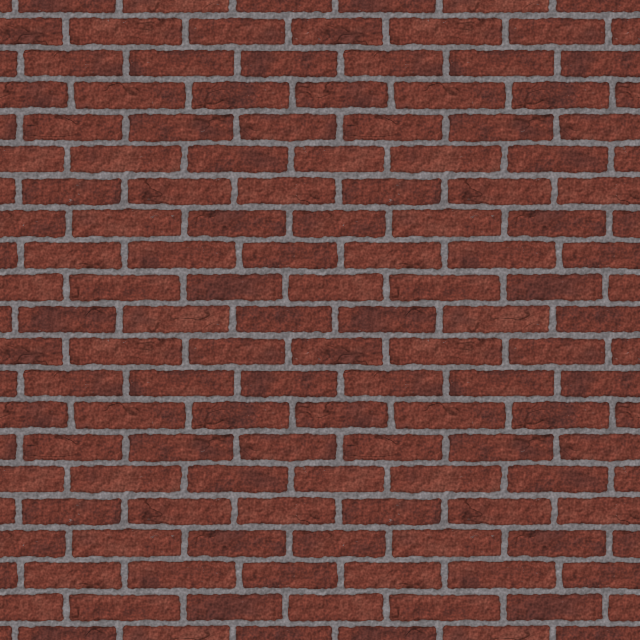
Give the GLSL for this texture, as a Shadertoy shader.

```glsl
const float TILES = 2.0;              // tile repeats across and down
const float ROWS = 10.0;              // courses per tile, three bricks each
const float ROW_SHIFT = 0.52;         // height of the first bed joint, in rows
const vec3 EVEN_JOINTS = vec3(0.216, 0.583, 0.906);
const vec3 ODD_JOINTS = vec3(0.057, 0.385, 0.735);
const float JOINT_JITTER = 0.018;
const vec2 HALF_MORTAR = vec2(0.0105, 0.0092);
const float CORNER = 0.008;
const float EDGE_WEAR = 0.0045;

const vec3 BRICK = vec3(0.43, 0.22, 0.18);
const vec3 BRICK_LIGHT = vec3(0.51, 0.30, 0.25);
const vec3 BRICK_DARK = vec3(0.32, 0.19, 0.175);
const vec3 MORTAR = vec3(0.43, 0.41, 0.41);
const vec3 MORTAR_LIGHT = vec3(0.53, 0.51, 0.52);
const vec3 MORTAR_SHADOW = vec3(0.29, 0.25, 0.24);
const vec3 BLOOM = vec3(0.47, 0.42, 0.42);

vec2 hash2(vec2 c) {
    vec3 q = fract(c.xyx * vec3(0.1031, 0.1030, 0.0973));
    q += dot(q, q.yzx + 33.33);
    return fract((q.xx + q.yz) * q.zy);
}

float gradientAt(vec2 cell, vec2 offset, vec2 period) {
    float angle = 6.2832 * hash2(mod(cell, period) + 7.0).x;
    return dot(vec2(cos(angle), sin(angle)), offset);
}

// Gradient noise that wraps once per tile, about -1 to 1
float noise(vec2 p, vec2 period) {
    p *= period;
    vec2 c = floor(p), f = p - c;
    vec2 u = f * f * f * (f * (f * 6.0 - 15.0) + 10.0);
    vec2 e = vec2(1.0, 0.0);
    float low = mix(gradientAt(c, f, period), gradientAt(c + e, f - e, period), u.x);
    float high = mix(gradientAt(c + e.yx, f - e.yx, period),
                     gradientAt(c + 1.0, f - 1.0, period), u.x);
    return 1.4 * mix(low, high, u.y);
}

float fbm(vec2 p, vec2 period) {
    float sum = 0.0, gain = 0.6;
    for (int i = 0; i < 3; i++) {
        sum += gain * noise(p, period);
        p += vec2(0.137, 0.271);
        period *= 2.0;
        gain *= 0.55;
    }
    return sum;
}

// Signed distance to the brick (negative inside); also its id and height in the row
float brickDistance(vec2 p, out vec2 id, out float y) {
    float rowPos = p.y * ROWS - ROW_SHIFT;
    float row = mod(floor(rowPos), ROWS);
    y = (fract(rowPos) - 0.5) / ROWS;

    vec3 joints = mod(row, 2.0) < 0.5 ? EVEN_JOINTS : ODD_JOINTS;
    float x = fract(p.x), side = 1.0, column = 0.0;
    float rowJitter = hash2(vec2(row, 31.0)).x - 0.5;
    for (int i = 0; i < 3; i++) {
        float ownJitter = hash2(vec2(row, float(i) + 50.0)).y - 0.5;
        float joint = joints[i] + JOINT_JITTER * (rowJitter + 0.6 * ownJitter);
        side = min(side, abs(fract(x - joint + 0.5) - 0.5));
        column += step(joint, x);
    }
    id = vec2(mod(column, 3.0), row);

    vec2 vary = hash2(id + 90.0) - 0.5;
    float top = 0.5 / ROWS - abs(y + 0.003 * vary.x);
    vec2 q = HALF_MORTAR + vec2(0.0, 0.002 * vary.y) - vec2(side, top) + CORNER;
    return length(max(q, 0.0)) + min(max(q.x, q.y), 0.0) - CORNER;
}

void mainImage(out vec4 fragColor, in vec2 fragCoord) {
    vec2 p = fragCoord / iResolution.xy * TILES;
    float pixel = TILES / iResolution.y;

    // Uneven courses and chipped edges
    vec2 bend = 0.003 * vec2(noise(p, vec2(9.0)), noise(p + 0.37, vec2(7.0)));
    vec2 id;
    float y;
    float d = brickDistance(p + bend, id, y);
    d += EDGE_WEAR * (0.7 * noise(p, vec2(26.0)) + 0.6 * noise(p, vec2(67.0)));
    float inBrick = 1.0 - smoothstep(-0.6 * pixel, 0.6 * pixel, d);

    // Relief lit from the upper left, and fine grain
    vec2 lightStep = vec2(-0.004, 0.005);
    float relief = fbm(p, vec2(29.0)) - fbm(p + lightStep, vec2(29.0));
    float grain = noise(p, vec2(101.0)) + 0.7 * noise(p, vec2(157.0));

    // Fired clay: tone per brick, blotches and dragged streaks
    vec2 kiln = hash2(id + 13.0) - 0.5;
    float blotch = fbm(p + 0.19, vec2(8.0, 13.0));
    float streak = noise(p, vec2(34.0, 12.0));
    float tone = 0.4 * kiln.x + 0.75 * blotch + 0.25 * streak + 0.25 * grain + 0.05;
    vec3 brick = mix(BRICK, BRICK_LIGHT, clamp(tone, 0.0, 1.0));
    brick = mix(brick, BRICK_DARK, clamp(-1.3 * tone, 0.0, 1.0));
    float scorch = smoothstep(0.1, 0.6, fbm(p + 0.61, vec2(6.0, 9.0)) + 0.5 * kiln.y);
    brick = mix(brick, BRICK_DARK, 0.55 * scorch);

    // Pale lime specks in patches, thin cracks
    float patchy = smoothstep(0.1, 0.5, noise(p + 0.43, vec2(7.0, 11.0)));
    float speck = smoothstep(0.35, 0.7, fbm(p + 0.77, vec2(41.0, 59.0)));
    brick = mix(brick, BLOOM, 0.75 * speck * patchy);
    float crack = 1.0 - smoothstep(0.0, 0.09, abs(fbm(p + 0.29, vec2(8.0, 14.0))));
    brick *= 1.0 - 0.28 * crack * smoothstep(0.1, 0.5, noise(p + 0.83, vec2(5.0, 8.0)));
    brick *= 1.0 + 0.45 * relief + 0.1 * grain;
    brick *= mix(0.8, 1.0, smoothstep(0.0, 0.008, -d));

    // Mortar: sandy, shaded under the course above and beside the bricks
    float sand = 0.5 + 0.5 * fbm(p + 0.53, vec2(17.0)) + 0.2 * grain;
    vec3 mortar = mix(MORTAR, MORTAR_LIGHT, clamp(sand, 0.0, 1.0));
    float underside = smoothstep(-0.049, -0.042, y) * (1.0 - step(0.0, y));
    float contact = 1.0 - smoothstep(0.0, 0.005, d);
    mortar = mix(mortar, MORTAR_SHADOW, contact * (0.35 + 0.3 * (1.0 - underside) * step(y, 0.0)));
    mortar *= 1.0 + 0.3 * relief + 0.07 * grain;

    fragColor = vec4(mix(mortar, brick, inBrick), 1.0);
}
```
